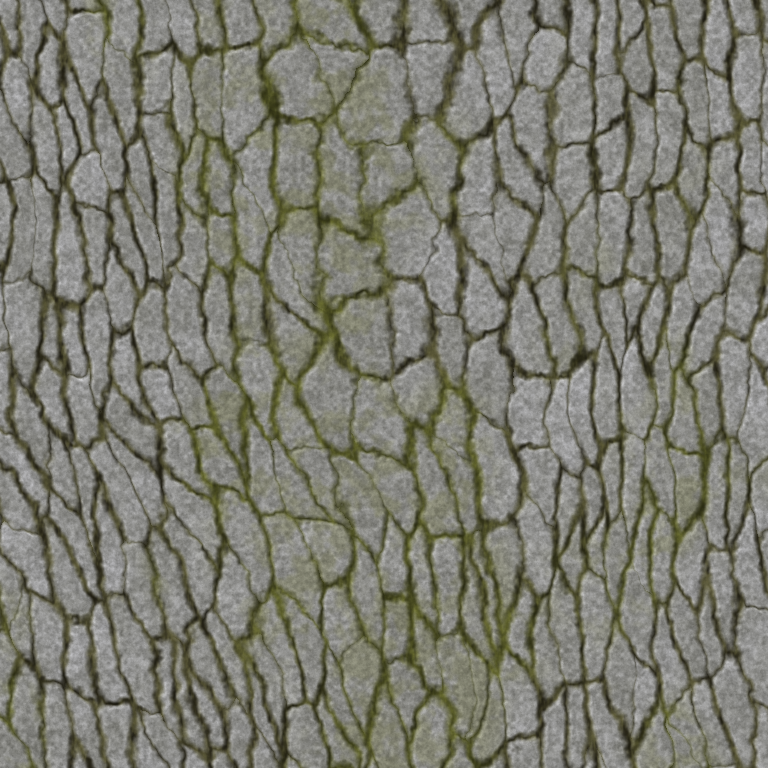
Write a Shadertoy shader that draws this texture.

```glsl
const vec2 PLATE_GRID = vec2(28.0, 9.5);   // plates across and up the canvas
const vec2 LIGHT_STEP = vec2(-0.0028, 0.0034);
const vec3 SHADOW = vec3(0.14, 0.13, 0.08);
const vec3 OLIVE = vec3(0.34, 0.33, 0.21);
const vec3 MOSS = vec3(0.34, 0.36, 0.13);
const vec3 DULL_GREY = vec3(0.47, 0.47, 0.44);
const vec3 PALE_GREY = vec3(0.62, 0.62, 0.625);

vec2 hash2(vec2 p) {
    vec3 q = fract(p.xyx * vec3(0.1031, 0.1030, 0.0973));
    q += dot(q, q.yzx + 33.33);
    return fract((q.xx + q.yz) * q.zy);
}

float valueNoise(vec2 p) {
    vec2 cell = floor(p), f = fract(p);
    f = f * f * (3.0 - 2.0 * f);
    float low = mix(hash2(cell).x, hash2(cell + vec2(1, 0)).x, f.x);
    float high = mix(hash2(cell + vec2(0, 1)).x, hash2(cell + vec2(1, 1)).x, f.x);
    return mix(low, high, f.y);
}

float fbm(vec2 p, int octaves) {
    float sum = 0.0, total = 0.0, amplitude = 0.5;
    for (int i = 0; i < octaves; i++) {
        sum += amplitude * valueNoise(p);
        total += amplitude;
        amplitude *= 0.55;
        p = mat2(1.6, 1.2, -1.2, 1.6) * p + 17.3;
    }
    return sum / total;
}

// Leaning, wavy growth with ragged plate outlines
vec2 warpBark(vec2 p) {
    float lean = mix(0.2, 0.04, smoothstep(0.2, 0.8, p.x));
    float sway = 0.06 * (valueNoise(p * vec2(3.0, 4.0) + 5.0) - 0.5);
    float bend = 0.026 * (fbm(p * vec2(13.0, 11.0) + 31.0, 2) - 0.5);
    vec2 ragged = vec2(fbm(p * 55.0, 3), fbm(p * 55.0 + 80.0, 3)) - 0.5;
    return p + vec2(lean * p.y + sway + bend, 0.0) + ragged * vec2(0.011, 0.02);
}

vec2 plateCentre(vec2 cell) {
    return cell + 0.5 + (hash2(cell) - 0.5) * vec2(0.75, 0.95);
}

// Returns rounded distance to the plate border (x) and a plate tone (y)
vec2 plateField(vec2 p, vec2 grid) {
    vec2 q = p * grid, home = floor(q), nearest = home;
    float best = 1e3;
    for (int j = -1; j <= 1; j++)
    for (int i = -1; i <= 1; i++) {
        vec2 cell = home + vec2(i, j);
        vec2 toCentre = plateCentre(cell) - q;
        float d = dot(toCentre, toCentre);
        if (d < best) { best = d; nearest = cell; }
    }
    vec2 centre = plateCentre(nearest);
    float blend = 0.0;
    for (int j = -2; j <= 2; j++)
    for (int i = -2; i <= 2; i++) {
        vec2 cell = home + vec2(i, j);
        if (cell == nearest) continue;
        vec2 other = plateCentre(cell), across = other - centre;
        float border = dot(0.5 * (centre + other) - q, across) / length(across * grid);
        float fused = hash2(cell + nearest + 51.0).x;   // some neighbours grow together
        blend += exp(-420.0 * (border + 0.005 * fused * fused * fused));
    }
    return vec2(-log(max(blend, 1e-9)) / 420.0, hash2(nearest + 9.0).y);
}

// Bark height (x) and plate tone (y)
vec2 barkRelief(vec2 p) {
    vec2 plate = plateField(warpBark(p), PLATE_GRID);
    float wear = 0.003 * (fbm(p * 24.0 + 12.0, 2) - 0.5);
    return vec2(smoothstep(-0.0005, 0.0085, plate.x + wear), plate.y);
}

void mainImage(out vec4 fragColor, in vec2 fragCoord) {
    vec2 p = fragCoord / iResolution.y;
    vec2 relief = barkRelief(p);
    float slope = relief.x - barkRelief(p + LIGHT_STEP).x;

    // Surface detail
    float grain = fbm(p * 190.0, 3) - 0.5;
    float blotch = fbm(p * 38.0 + 7.0, 3) - 0.5;
    float fibre = fbm(p * vec2(120.0, 50.0) + 3.0, 3);
    float mossPatch = fbm(p * vec2(7.0, 5.0) + 40.0, 3);
    mossPatch += 0.1 - 0.35 * abs(p.x - 0.42);
    float mossy = smoothstep(0.42, 0.72, mossPatch);

    // Mossy grooves below pale plates
    vec3 groove = mix(SHADOW, OLIVE, smoothstep(0.2, 0.7, fibre));
    groove = mix(groove, MOSS * (0.55 + 0.8 * fibre), 0.65 * mossy);
    float tone = 0.62 + 0.3 * (relief.y - 0.5) + 0.8 * blotch + 0.5 * grain;
    vec3 plate = mix(DULL_GREY, PALE_GREY, clamp(tone, 0.0, 1.15));
    float film = mossy * smoothstep(0.0, 0.3, blotch + 0.12);
    plate = mix(plate, mix(OLIVE, MOSS, 0.5) + 0.05, 0.4 * film);

    // Light from the upper left, with rough grain
    vec3 color = mix(groove, plate, relief.x);
    color *= 1.0 + 0.28 * clamp(slope, -1.0, 0.5);
    color *= 1.0 + 0.38 * grain;
    fragColor = vec4(clamp(color, 0.0, 1.0), 1.0);
}
```
